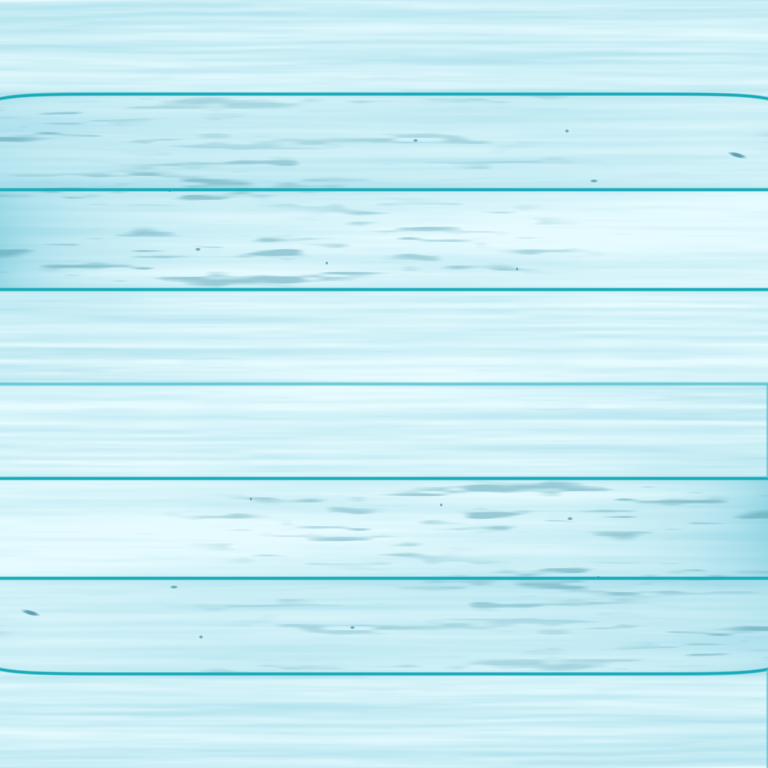
Give the GLSL for this texture, as a WebGL 2 fragment shader.

```glsl
#version 300 es
precision highp float;
// Pale aqua wooden planks with fine grain, weathered streaks and teal seams.
uniform vec2 u_resolution;
out vec4 fragColor;

float hash(vec2 p) {
  vec3 q = fract(p.xyx * 0.1031);
  q += dot(q, q.yzx + 33.33);
  return fract((q.x + q.y) * q.z);
}

float noise(vec2 p) {
  vec2 i = floor(p), f = fract(p);
  f = f * f * (3.0 - 2.0 * f);
  return mix(mix(hash(i), hash(i + vec2(1, 0)), f.x),
             mix(hash(i + vec2(0, 1)), hash(i + vec2(1, 1)), f.x), f.y);
}

// Long horizontal fibres in three widths.
float grain(vec2 p) {
  return 0.45 * noise(p * vec2(1.6, 95.0))
       + 0.35 * noise(p * vec2(3.5, 190.0) + 17.0)
       + 0.20 * noise(p * vec2(14.0, 330.0) + 41.0);
}

// Short dark weathering marks gathered in loose patches.
float streaks(vec2 p) {
  float marks = 0.6 * noise(p * vec2(11.0, 140.0) + 5.0)
              + 0.4 * noise(p * vec2(32.0, 250.0) + 23.0);
  float patches = smoothstep(0.35, 0.7, noise(p * vec2(3.5, 32.0) + 9.0));
  return smoothstep(0.54, 0.85, marks) * patches;
}

float speck(vec2 offset, vec2 radius) {
  return 1.0 - smoothstep(0.3, 1.0, length(offset / radius));
}

void main() {
  vec2 uv = gl_FragCoord.xy / u_resolution;
  float pixel = 1.0 / min(u_resolution.x, u_resolution.y);

  // The lower four planks are the upper four turned by half a circle.
  bool turned = uv.y < 0.5;
  vec2 p = turned ? 1.0 - uv : uv;
  p.y = 1.0 - p.y;

  // Seams measured from the outer edge; the first bends at its ends.
  vec4 seams = vec4(0.1225, 0.247, 0.377, 0.5);
  seams.x += 0.006 * pow(abs(2.0 * p.x - 1.0), 16.0);
  int plank = int(dot(step(seams.xyz, vec3(p.y)), vec3(1.0)));
  float rough = plank == 1 || plank == 2 ? 1.0 : 0.0;

  // Wood tone: 0 is bright, 1 is shaded.
  vec2 fibre = p + vec2(0.0, 0.004 * noise(p * vec2(4.0, 14.0)));
  float tone = vec4(0.37, 0.38, 0.25, 0.31)[plank];
  tone += (grain(fibre) - 0.5) * mix(1.15, 0.65, rough);
  tone += (noise(p * vec2(3.0, 20.0) + 3.0) - 0.5) * mix(0.18, 0.3, rough);
  if (plank == 2) tone -= 0.15 * smoothstep(0.4, 1.0, p.x);
  if (plank == 1) tone += 0.3 * exp(-p.x * 7.0)
                        + 0.15 * smoothstep(0.18, 0.245, p.y) * (1.0 - p.x);
  vec3 color = mix(vec3(0.90, 0.985, 1.0), vec3(0.66, 0.87, 0.92), clamp(tone, 0.0, 1.0));

  // Stained end and weathering on the rough planks.
  float stain = plank == 2 ? exp(-p.x * 11.0) * (0.7 + 0.3 * noise(p * vec2(12.0, 50.0))) : 0.0;
  color = mix(color, vec3(0.48, 0.79, 0.86), 0.75 * stain);
  float wear = streaks(fibre) * mix(0.06, 0.6, rough) * mix(1.2, 0.6, p.x);
  color = mix(color, vec3(0.42, 0.68, 0.74), wear);

  // Small flecks and one knot near a plank end.
  float flecks = 0.8 * speck(p - vec2(0.96, 0.202 + 0.25 * (p.x - 0.96)), vec2(0.014, 0.004));
  for (float i = 0.0; i < 7.0; i++) {
    vec2 center = vec2(hash(vec2(i, 3.0)), mix(0.14, 0.36, hash(vec2(i, 8.0))));
    flecks = max(flecks, 0.65 * speck(p - center, vec2(0.002 + 0.005 * hash(vec2(i, 5.0)), 0.0028)));
  }
  color = mix(color, vec3(0.25, 0.55, 0.62), flecks);

  // Soft shade around the seams, then their cores; the central one is paler.
  vec4 gap = abs(p.y - seams);
  vec4 core = 1.0 - smoothstep(0.0006, max(0.0034, 0.0006 + 1.5 * pixel), gap);
  float seam = max(max(core.x, core.y), max(core.z, 0.55 * core.w));
  float nearest = min(min(gap.x, gap.y), gap.z);
  color = mix(color, vec3(0.57, 0.83, 0.87), 0.3 * exp(-nearest * 220.0));
  color = mix(color, vec3(0.10, 0.67, 0.73), seam);

  // Thin butt joint at the right end of two lower planks.
  if (turned && rough < 0.5) {
    float joint = 1.0 - smoothstep(0.001, 0.001 + 1.5 * pixel, p.x);
    color = mix(color, vec3(0.39, 0.76, 0.80), 0.8 * joint);
  }
  fragColor = vec4(color, 1.0);
}
```
